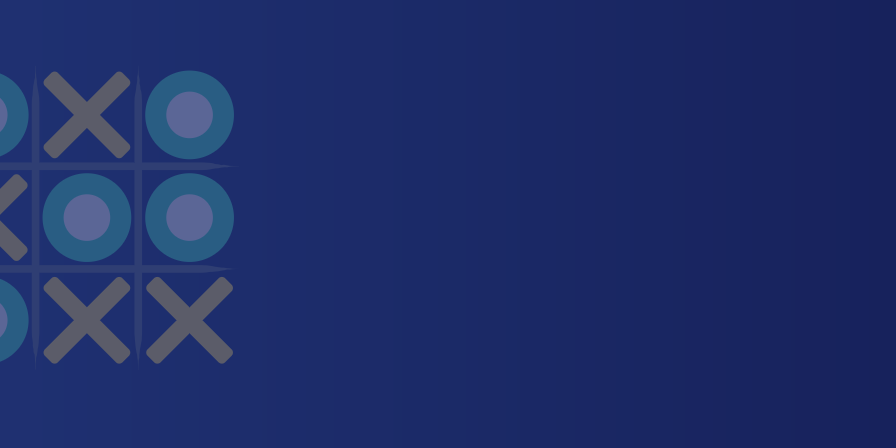
A Shadertoy shader for this background:

```glsl
#define BOARD_CENTER vec2(0.194, 0.5143)
#define CELL_PITCH 0.2292
#define RING_RADIUS 0.099
#define CORE_RADIUS 0.052
#define CROSS_ARM vec2(0.1224, 0.0205)
#define CROSS_ROUNDING 0.0104
#define LINE_HALF_WIDTH 0.0085
#define LINE_REACH 0.3385
#define LINE_TAPER 0.085
#define BRISTLE_FREQUENCY 150.0

const vec3 NIGHT_LEFT = vec3(0.121, 0.190, 0.445);
const vec3 NIGHT_MIDDLE = vec3(0.106, 0.164, 0.405);
const vec3 NIGHT_RIGHT = vec3(0.090, 0.132, 0.360);
const vec3 LINE_COLOR = vec3(0.185, 0.243, 0.450);
const vec3 RING_COLOR = vec3(0.160, 0.365, 0.515);
const vec3 CORE_COLOR = vec3(0.355, 0.400, 0.590);
const vec3 CROSS_COLOR = vec3(0.355, 0.362, 0.410);

float hash(vec2 p) {
    return fract(sin(dot(p, vec2(127.1, 311.7))) * 43758.5453);
}

// Smooth noise along a line, with a separate seed for each line
float bristleNoise(float along, float seed) {
    float i = floor(along);
    float f = fract(along);
    return mix(hash(vec2(i, seed)), hash(vec2(i + 1.0, seed)), f * f * (3.0 - 2.0 * f));
}

float coverage(float distance, float pixel) {
    return clamp(0.5 - distance / pixel, 0.0, 1.0);
}

// Pair of parallel strokes whose ends fray into thin tips
float strokeDistance(float across, float along) {
    float side = across < 0.0 ? -1.0 : 1.0;
    float offset = across - side * 0.5 * CELL_PITCH;
    float remaining = LINE_REACH - abs(along);
    float taper = smoothstep(0.0, LINE_TAPER, remaining);
    float bristle = bristleNoise(along * BRISTLE_FREQUENCY, side + 2.0 * sign(offset));
    float halfWidth = LINE_HALF_WIDTH * taper * mix(0.45 + bristle, 1.0, taper);
    return max(abs(offset) - halfWidth, -remaining);
}

float roundedBox(vec2 p, vec2 halfSize, float radius) {
    vec2 d = abs(p) - halfSize + radius;
    return length(max(d, 0.0)) + min(max(d.x, d.y), 0.0) - radius;
}

float crossDistance(vec2 p) {
    vec2 diagonal = vec2(p.x + p.y, p.y - p.x) * sqrt(0.5);
    return min(roundedBox(diagonal, CROSS_ARM, CROSS_ROUNDING),
               roundedBox(diagonal.yx, CROSS_ARM, CROSS_ROUNDING));
}

void mainImage(out vec4 fragColor, in vec2 fragCoord) {
    float pixel = 1.0 / iResolution.y;
    vec2 board = fragCoord * pixel - BOARD_CENTER;

    // Horizontal night gradient
    float x = fragCoord.x / iResolution.x;
    vec3 color = mix(NIGHT_LEFT, NIGHT_MIDDLE, smoothstep(-0.5, 0.5, x) * 2.0 - 1.0);
    color = mix(NIGHT_LEFT, NIGHT_MIDDLE, min(2.0 * x, 1.0));
    color = mix(color, NIGHT_RIGHT, max(2.0 * x - 1.0, 0.0));

    // Board strokes
    float strokes = min(strokeDistance(board.x, board.y), strokeDistance(board.y, board.x));
    color = mix(color, LINE_COLOR, coverage(strokes, pixel));

    // Alternating marks, with the lower right cells swapped
    vec2 cell = clamp(floor(board / CELL_PITCH + 0.5), -1.0, 1.0);
    vec2 local = board - cell * CELL_PITCH;
    bool isRing = mod(cell.x + cell.y, 2.0) < 0.5;
    if (cell.x > 0.5 && cell.y < 0.5) isRing = !isRing;

    if (isRing) {
        float radius = length(local);
        color = mix(color, RING_COLOR, coverage(radius - RING_RADIUS, pixel));
        color = mix(color, CORE_COLOR, coverage(radius - CORE_RADIUS, pixel));
    } else {
        color = mix(color, CROSS_COLOR, coverage(crossDistance(local), pixel));
    }
    fragColor = vec4(color, 1.0);
}
```
